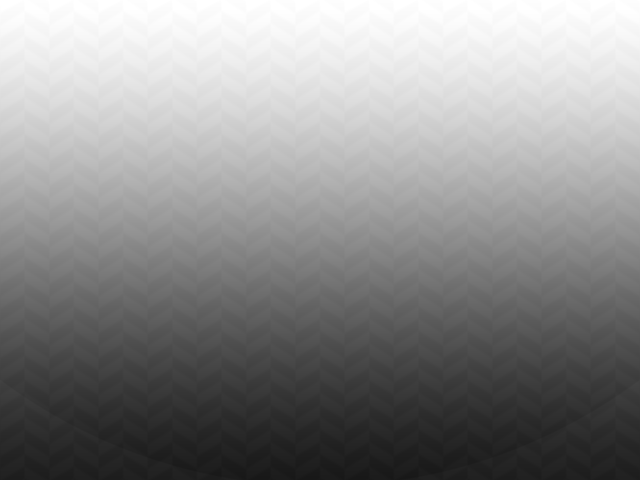
This background is drawn by a WebGL 1 fragment shader. Its source:

```glsl
precision highp float;
// A white-to-charcoal vertical gradient under a faint herringbone weave,
// with a huge disc whose lower rim leaves the bottom corners slightly lighter.
// Built from an eased ramp, mirrored columns of slanted bars and a circle.

uniform vec2 u_resolution;

// All lengths are in canvas heights, measured from the lower centre.
const vec3 TOP_COLOR = vec3(1.0);
const vec3 BOTTOM_COLOR = vec3(0.10);
const float RAMP_EASE = 0.55;         // 0 = linear, 1 = fully eased

const float COLUMN_WIDTH = 0.05128;
const float BAR_SLOPE = 0.6;
const float BAR_PERIOD = 0.0513;      // vertical repeat of the bars
const float BAR_PHASE = 0.2;
const float COLUMN_SHIFT = 0.5;       // offset of every other column, in periods
const float BAR_SOFTNESS = 0.1;
const float BAR_CONTRAST = 0.015;

const vec2 DISC_CENTER = vec2(0.0, 1.1);
const float DISC_RADIUS = 1.1127;
const float CORNER_LIFT = 0.02;

// Vertical shade, flattened at both ends.
vec3 verticalRamp(float y) {
  float eased = mix(y, smoothstep(0.0, 1.0, y), RAMP_EASE);
  return mix(BOTTOM_COLOR, TOP_COLOR, eased);
}

// Soft slanted bars of one column; returns -0.5 to 0.5.
float bars(float height, float shift, float pixel) {
  float row = height / BAR_PERIOD + BAR_PHASE + shift;
  float wave = abs(fract(row) - 0.5);
  float softness = max(BAR_SOFTNESS, pixel / BAR_PERIOD);
  return smoothstep(0.25 - softness, 0.25 + softness, wave) - 0.5;
}

// Mirrored, staggered columns that fall away from x = 0, with smooth seams.
float herringbone(vec2 p, float pixel) {
  float period = 2.0 * COLUMN_WIDTH;
  float fromPeak = (fract(p.x / period + 0.5) - 0.5) * period;
  float height = p.y + abs(fromPeak) * BAR_SLOPE;
  float seam = min(abs(fromPeak), COLUMN_WIDTH - abs(fromPeak));
  float rightSide = 0.5 + 0.5 * sign(fromPeak) * smoothstep(0.0, pixel, seam);
  return mix(bars(height, 0.0, pixel),
             bars(height, COLUMN_SHIFT, pixel), rightSide);
}

// Coverage of the area beyond the disc, with a one-pixel edge.
float outsideDisc(vec2 p, float pixel) {
  float d = length(p - DISC_CENTER) - DISC_RADIUS;
  return smoothstep(-pixel, pixel, d);
}

void main() {
  float pixel = 1.0 / u_resolution.y;
  vec2 p = gl_FragCoord.xy * pixel;
  p.x -= 0.5 * u_resolution.x * pixel;

  vec3 color = verticalRamp(p.y);
  color += BAR_CONTRAST * herringbone(p, pixel);
  color += CORNER_LIFT * outsideDisc(p, pixel);

  gl_FragColor = vec4(clamp(color, 0.0, 1.0), 1.0);
}
```
